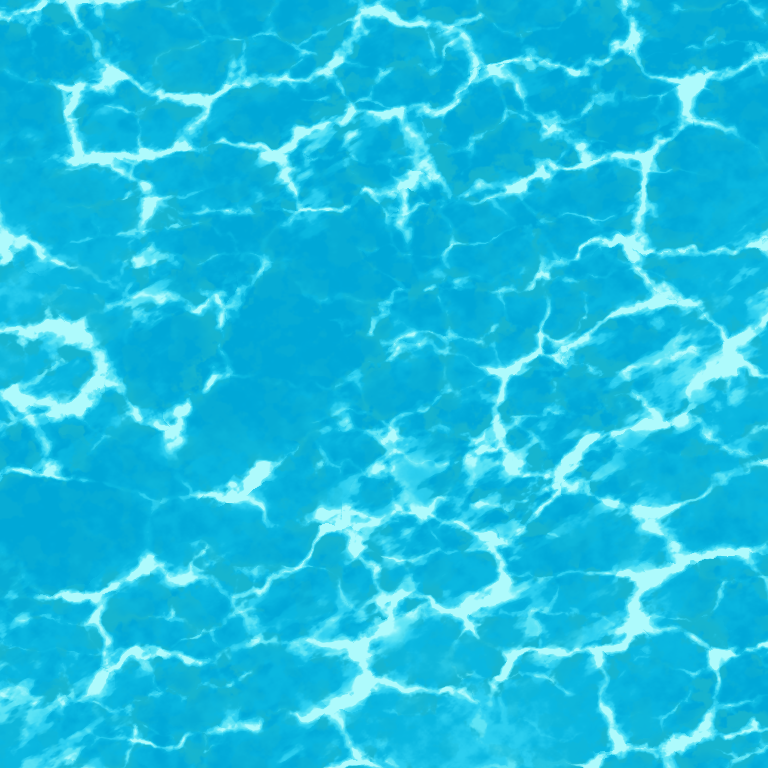
Give the GLSL for this texture, as a Shadertoy shader.

```glsl
// Sunlit pool water: pale caustic strands over bright cyan.
// Skewed, staggered Voronoi borders are warped by noise, brightened where
// they meet, faded in patches, and surrounded by rough broken glints.

const vec3 DEEP   = vec3(0.00, 0.66, 0.845);
const vec3 WATER  = vec3(0.04, 0.72, 0.88);
const vec3 TEAL   = vec3(0.09, 0.71, 0.81);
const vec3 LIT    = vec3(0.17, 0.81, 0.94);
const vec3 BRIGHT = vec3(0.36, 0.89, 0.96);
const vec3 FOAM   = vec3(0.68, 0.98, 0.99);

float hash(vec2 p) {
    return fract(sin(dot(p, vec2(127.1, 311.7))) * 43758.5453);
}

float noise(vec2 p) {
    vec2 i = floor(p), f = fract(p);
    f = f * f * (3.0 - 2.0 * f);
    return mix(mix(hash(i), hash(i + vec2(1, 0)), f.x),
               mix(hash(i + vec2(0, 1)), hash(i + vec2(1, 1)), f.x), f.y);
}

float fbm(vec2 p) {
    float sum = 0.0, amp = 0.533;
    for (int k = 0; k < 4; k++) {
        sum += amp * noise(p);
        p = p * 2.03 + 17.3;
        amp *= 0.5;
    }
    return sum;
}

vec2 fbmOffset(vec2 p) {
    return vec2(fbm(p), fbm(p + 31.0)) - 0.5;
}

// Leans the cells so borders run up-right, nearly level and steeply down.
vec2 skew(vec2 p) {
    return vec2(0.80 * p.x + 0.35 * p.y, 1.40 * p.y - 0.23 * p.x);
}

// Distance to the bisector between the nearest point a and another point b.
float border(vec3 a, vec3 b) {
    return (b.z - a.z) / (2.0 * length(b.xy - a.xy) + 1e-4);
}

// x: distance to the nearest border, y: to the next one, z: up-right lean.
vec3 web(vec2 q, float seed) {
    vec2 cell = floor(q);
    vec3 a = vec3(9.0, 0.0, 81.0), b = a, c = a;
    for (int j = -2; j <= 2; j++)
    for (int i = -2; i <= 2; i++) {
        vec2 id = cell + vec2(i, j);
        vec2 jitter = vec2(hash(id + seed), hash(id + seed + 53.7)) - 0.5;
        vec2 site = id + 0.5 + 0.6 * jitter;
        site.x += 0.5 * mod(id.y, 2.0) - 0.25;
        vec2 d = site - q;
        vec3 s = vec3(d, dot(d, d));
        if (s.z < a.z)      { c = b; b = a; a = s; }
        else if (s.z < b.z) { c = b; b = s; }
        else if (s.z < c.z) { c = s; }
    }
    vec2 normal = normalize(b.xy - a.xy + 1e-4);
    return vec3(border(a, b), border(a, c), abs(dot(normal, vec2(-0.5, 0.87))));
}

// x: sharp strand light, y: wide halo around it.
vec2 strands(vec2 p, float scale, float seed, float fade) {
    vec2 warp = 0.1 * fbmOffset(p * 9.0 + seed) + 0.022 * fbmOffset(p * 42.0);
    vec3 edge = web(skew(p + warp) * scale, seed);
    float node = exp(-6.0 * edge.y);
    float presence = smoothstep(0.34, 0.56, fbm(p * 6.0 + seed + 7.0));
    float strength = mix(fade, 1.0, presence) * (0.5 + 0.75 * node)
                   * mix(0.7, 1.15, edge.z);
    float width = 0.036 + 0.055 * node * strength;
    float x = edge.x / width;
    return strength * vec2(exp(-x * x), exp(-edge.x / 0.13));
}

vec3 waterRamp(float t) {
    vec3 col = mix(DEEP, WATER, smoothstep(0.0, 0.25, t));
    col = mix(col, LIT, smoothstep(0.25, 0.46, t));
    col = mix(col, BRIGHT, smoothstep(0.46, 0.72, t));
    return mix(col, FOAM, smoothstep(0.72, 1.1, t));
}

void mainImage(out vec4 fragColor, in vec2 fragCoord) {
    vec2 p = fragCoord / iResolution.y;

    // Main net and a finer one seen only in patches
    vec2 net = strands(p, 6.5, 3.0, 0.2);
    vec2 fine = strands(p, 11.0, 41.0, 0.0);

    // Broken glints stretched along the strands, and drifting clusters
    vec2 along = vec2(0.87 * p.x + 0.5 * p.y, 0.87 * p.y - 0.5 * p.x);
    float glint = smoothstep(0.42, 0.72, fbm(along * vec2(26.0, 52.0)));
    float cluster = smoothstep(0.52, 0.72, fbm(p * 5.0 + 63.0));
    float ripple = fbm(p * 62.0) - 0.5;

    // Slow depth changes plus light
    float depth = 0.12 + 0.6 * (fbm(p * 3.2 + 11.0) - 0.5) + 0.28 * ripple;
    float light = net.x * (0.9 + 1.9 * ripple)
                + fine.x * (0.28 + 0.9 * ripple)
                + glint * (0.75 * net.y + 0.3 * fine.y + 0.45 * cluster)
                + 0.1 * net.y;
    vec3 col = waterRamp(depth + max(light, 0.0));

    // Duller teal flecks, densest in half-lit water beside strands
    float beside = smoothstep(0.08, 0.35, net.y + 0.5 * fine.y);
    float fleck = smoothstep(0.46, 0.6, fbm(p * 48.0 + 90.0));
    float dim = 1.0 - smoothstep(0.15, 0.5, light);
    col = mix(col, TEAL, fleck * dim * mix(0.3, 0.95, beside));

    fragColor = vec4(col, 1.0);
}
```
